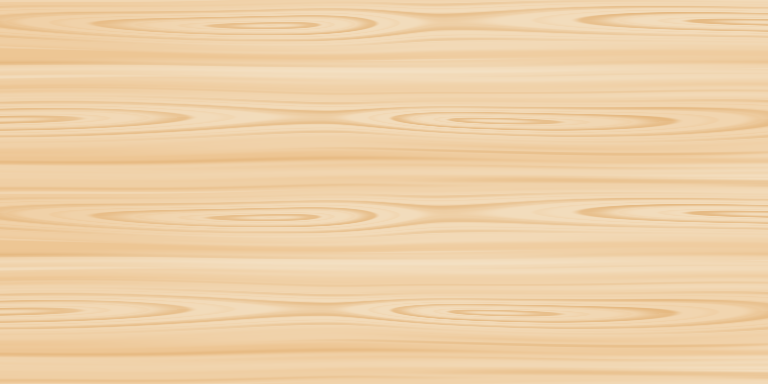
Give the GLSL for this texture, as a Shadertoy shader.

```glsl
const float TILES_DOWN = 2.0;
const float ROWS_PER_TILE = 2.0;
const vec3 PALE_WOOD = vec3(0.957, 0.890, 0.785);
const vec3 WARM_WOOD = vec3(0.930, 0.775, 0.580);
const vec3 DARK_GRAIN = vec3(0.885, 0.690, 0.450);

float hash(vec2 p) {
    vec3 q = fract(vec3(p.xyx) * 0.1031);
    q += dot(q, q.yzx + 33.33);
    return fract((q.x + q.y) * q.z);
}

// Value noise that wraps vertically after a whole number of cells.
float wrappedNoise(vec2 p, float period) {
    vec2 cell = floor(p);
    vec2 blend = smoothstep(0.0, 1.0, p - cell);
    float low = mod(cell.y, period);
    float high = mod(cell.y + 1.0, period);
    float bottom = mix(hash(vec2(cell.x, low)), hash(vec2(cell.x + 1.0, low)), blend.x);
    float top = mix(hash(vec2(cell.x, high)), hash(vec2(cell.x + 1.0, high)), blend.x);
    return mix(bottom, top, blend.y);
}

// Streaks along x; density counts noise cells in each row.
float streaks(float x, float height, float stretch, float density, float seed) {
    return wrappedNoise(vec2(x * stretch + seed, height * density), ROWS_PER_TILE * density);
}

// Ring level on the axis: an eye on the left, a cathedral opening right.
float axisLevel(float x) {
    float eyeTail = 0.43 * max(0.35 - x, 0.0);
    float saddle = smoothstep(0.34, 0.58, x) * (1.0 - smoothstep(0.58, 1.04, x));
    return eyeTail + 0.145 * saddle;
}

// Growth ring with a soft inner and a crisp outer edge.
float ringLine(float level, float spacing) {
    float phase = fract(level / spacing + 0.4);
    return smoothstep(0.48, 0.86, phase) * (1.0 - smoothstep(0.88, 1.0, phase));
}

float softBand(float position, float center, float width) {
    float d = (position - center) / width;
    return exp(-d * d);
}

void mainImage(out vec4 fragColor, in vec2 fragCoord) {
    vec2 uv = fragCoord / iResolution.xy;
    float rowY = uv.y * TILES_DOWN * ROWS_PER_TILE - 0.265;

    // Gentle waviness, repeated in every tile.
    rowY += 0.025 * sin(uv.x * 7.0 + 1.0 + 3.14159 * rowY);
    rowY += 0.035 * (streaks(uv.x, rowY, 4.0, 3.0, 7.0) - 0.5);

    // Alternate rows mirror the figure.
    float row = floor(rowY);
    float offset = rowY - row - 0.5;
    float parity = mod(row, 2.0);
    float x = mix(1.0 - uv.x, uv.x, parity);

    // Bend the grain around the figure, settling to straight at row edges.
    float away = abs(offset);
    float level = length(vec2(offset, axisLevel(x)));
    float bend = 1.0 - smoothstep(0.2, 0.5, away);
    float bentAway = mix(away, level, bend);
    float height = row + 0.5 + sign(offset) * bentAway;
    float outer = smoothstep(0.10, 0.28, away);

    // Broad tone.
    float broad = streaks(uv.x, height, 1.5, 5.0, 3.0) - 0.5;
    float medium = streaks(uv.x, height, 2.0, 14.0, 11.0) - 0.5;
    float fine = streaks(uv.x, height, 3.0, 34.0, 19.0) - 0.5;
    float tone = 0.48 + outer * (0.35 * broad + 0.38 * medium + 0.26 * fine);
    tone += 0.36 * softBand(offset, -0.37, 0.075);
    tone -= 0.24 * softBand(offset, 0.0, 0.24) * smoothstep(0.05, 0.5, x);
    tone += 0.14 * (1.0 - smoothstep(0.0, 0.4, uv.x));

    // Figure rings and their faint companions.
    float ringStrength = 0.45 + 0.5 * streaks(uv.x, height, 7.0, 6.0, 23.0);
    float inner = 1.0 - smoothstep(0.11, 0.25, away);
    float rings = inner * ringStrength * ringLine(level, 0.065);
    float faintRings = inner * ringLine(level + 0.01, 0.024);

    // Straight dark and pale lines between the figures.
    float darkNoise = streaks(uv.x, height, 1.3, 20.0, 31.0);
    float darkLines = outer * smoothstep(0.70, 0.95, darkNoise);
    float seam = softBand(height - row, 0.07, 0.018) + 0.7 * softBand(height - row, 0.81, 0.014);
    seam *= smoothstep(0.25, 0.7, streaks(uv.x, height, 2.5, 2.0, 41.0));
    float paleNoise = streaks(uv.x, height, 1.8, 26.0, 53.0);
    float paleLines = outer * smoothstep(0.74, 0.96, paleNoise);

    tone += 0.16 * faintRings - 0.38 * paleLines;
    vec3 color = mix(PALE_WOOD, WARM_WOOD, clamp(tone, 0.0, 1.0));
    float grain = rings * 0.85 + darkLines * 0.45 + seam * 0.55;
    color = mix(color, DARK_GRAIN, clamp(grain, 0.0, 0.85));
    fragColor = vec4(color, 1.0);
}
```
